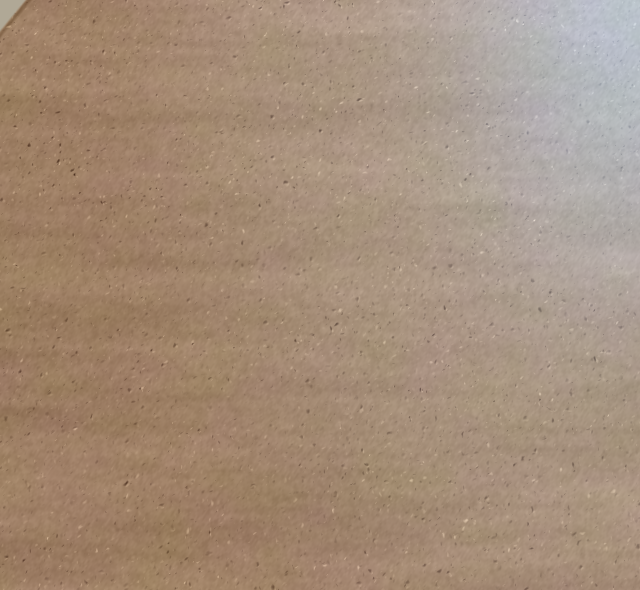
A Shadertoy shader for this texture:

```glsl
// A brown speckled floor, lit by cool daylight from the upper right corner.
// Stretched value noise gives the horizontal bands, jittered cells give
// the slanted dark and pale flecks, and a pale edge crosses one corner.

vec3 hash3(vec2 cell) {
    vec3 h = fract(cell.xyx * vec3(0.1031, 0.1030, 0.0973));
    h += dot(h, h.yxz + 33.33);
    return fract((h.xxy + h.yzz) * h.zyx);
}

float noise(vec2 p) {
    vec2 cell = floor(p), f = fract(p);
    f = f * f * (3.0 - 2.0 * f);
    float low = mix(hash3(cell).x, hash3(cell + vec2(1, 0)).x, f.x);
    float high = mix(hash3(cell + vec2(0, 1)).x, hash3(cell + vec2(1, 1)).x, f.x);
    return mix(low, high, f.y);
}

// Coverage of soft slanted flecks; size is a fraction of the cell.
float flecks(vec2 p, float cells, float share, float size, float seed) {
    p = p * cells + seed;
    vec2 home = floor(p);
    float cover = 0.0;
    for (int j = -1; j <= 1; j++)
    for (int i = -1; i <= 1; i++) {
        vec2 cell = home + vec2(i, j);
        vec3 place = hash3(cell);
        vec3 look = hash3(cell + 71.7);
        float angle = 1.0 + (look.x - 0.5) * 1.1;
        vec2 axis = vec2(cos(angle), sin(angle));
        vec2 d = p - cell - place.xy;
        vec2 local = vec2(dot(d, axis), dot(d, vec2(-axis.y, axis.x)));
        vec2 radius = size * vec2(1.0, 0.55) * mix(0.6, 1.25, look.y);
        float shape = 1.0 - smoothstep(0.1, 1.6, length(local / radius));
        cover = max(cover, shape * step(place.z, share) * mix(0.2, 1.0, look.z * look.z));
    }
    return cover;
}

void mainImage(out vec4 fragColor, in vec2 fragCoord) {
    vec2 p = fragCoord / iResolution.y;
    float aspect = iResolution.x / iResolution.y;

    // Warm floor fading into cool light
    float fromLight = length((vec2(aspect, 1.0) - p) * vec2(1.0, 0.65));
    float glow = 1.0 - smoothstep(0.0, 0.52, fromLight);
    vec3 color = mix(vec3(0.668, 0.588, 0.515), vec3(0.615, 0.495, 0.388),
                     smoothstep(0.4, 1.0, fromLight));
    color = mix(color, vec3(0.72, 0.75, 0.79), glow);

    // Long horizontal bands, broad and narrow
    vec2 bent = p + vec2(0.0, 0.02 * p.x + 0.012 * noise(p * vec2(4.0, 3.0)));
    float bands = (noise(bent * vec2(1.8, 17.0) + 5.0) - 0.5) * 0.05
                + (noise(bent * vec2(3.5, 42.0) + 19.0) - 0.5) * 0.035
                + (noise(bent * vec2(12.0, 85.0) + 37.0) - 0.5) * 0.025;
    color += bands * mix(1.0, 0.6, glow);

    // Faint pink and olive blotches
    float tint = noise(p * vec2(24.0, 32.0) + 11.0) + noise(p * 11.0 + 53.0) - 1.0;
    color += tint * vec3(0.006, -0.007, 0.018);

    // Fine mottling, slanted like the flecks
    vec2 slant = mat2(0.54, -0.84, 0.84, 0.54) * p;
    float grain = (noise(p * vec2(75.0, 105.0)) - 0.5) * 0.022
                + (noise(slant * vec2(115.0, 200.0) + 9.0) - 0.5) * 0.034
                + (noise(slant * vec2(190.0, 330.0) + 67.0) - 0.5) * 0.036;
    color += grain;

    // Flecks with ragged outlines, gathered in loose horizontal patches
    vec2 ground = vec2(p.x * (1.0 + 0.12 * p.y), p.y * (1.0 + 0.2 * p.y));
    ground += 0.0035 * (vec2(noise(p * 170.0), noise(p * 170.0 + 41.0)) - 0.5);
    float patches = mix(0.45, 1.2, noise(p * vec2(9.0, 24.0) + 83.0));
    float dark = flecks(ground, 42.0, 0.5, 0.15, 13.0)
               + 0.6 * flecks(ground, 75.0, 0.45, 0.2, 131.0);
    // The first pale layer sits beside the dark one, like a lit rim
    float pale = 0.6 * flecks(ground + vec2(-0.003, 0.004), 42.0, 0.3, 0.13, 13.0)
               + flecks(ground, 40.0, 0.4, 0.14, 211.0)
               + 0.55 * flecks(ground, 70.0, 0.38, 0.19, 307.0);
    color -= dark * patches * vec3(0.23, 0.22, 0.19) * mix(1.0, 0.7, glow);
    color += pale * patches * vec3(0.18, 0.18, 0.165);

    // Pale edge with a thin shadow in the upper left corner
    float edge = dot(p - vec2(0.0, 0.945), vec2(-0.77, 0.64));
    color -= 0.11 * (1.0 - smoothstep(0.0, 0.006, abs(edge + 0.003)));
    color = mix(color, vec3(0.69, 0.66, 0.59), smoothstep(-0.001, 0.004, edge));

    fragColor = vec4(clamp(color, 0.0, 1.0), 1.0);
}
```
